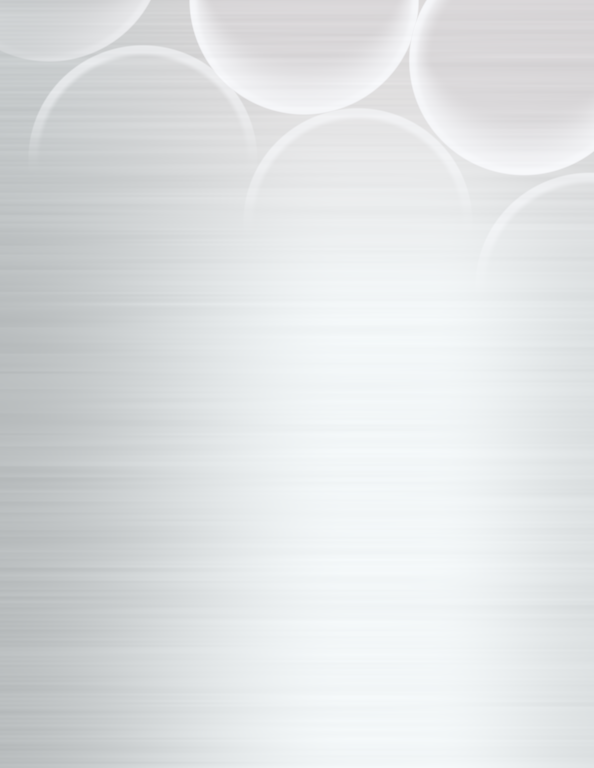
Write a Shadertoy shader that draws this background.

```glsl
// Brushed silver sheet with a cluster of translucent glass circles along the top.
#define RADIUS 0.149
#define RIM_WIDTH 0.013
#define STREAK_STRENGTH 0.050
#define SHADE_DARK 0.735
#define SHADE_LIGHT 0.962
#define TOP_SHADE 0.815
#define LILAC vec3(0.845, 0.835, 0.845)
#define GLASS_WHITE vec3(0.975, 0.98, 0.99)

const int DISC_COUNT = 3;
const int CIRCLE_COUNT = 6;

// Centres in canvas heights from the top left: filled discs, then open arcs
const vec2 CENTRES[CIRCLE_COUNT] = vec2[CIRCLE_COUNT](
    vec2(0.064, 0.069), vec2(0.396, 0.000), vec2(0.682, -0.079),
    vec2(0.186, -0.208), vec2(0.466, -0.290), vec2(0.768, -0.374));

float hash(vec2 cell) {
    vec3 q = fract(vec3(cell.xyx) * 0.1031);
    q += dot(q, q.yzx + 33.33);
    return fract((q.x + q.y) * q.z);
}

float valueNoise(vec2 p) {
    vec2 cell = floor(p);
    vec2 f = fract(p);
    f = f * f * (3.0 - 2.0 * f);
    return mix(mix(hash(cell), hash(cell + vec2(1, 0)), f.x),
               mix(hash(cell + vec2(0, 1)), hash(cell + vec2(1, 1)), f.x), f.y);
}

// Long horizontal scratches in four sizes, centred on zero
float brushStreaks(vec2 p) {
    float sum = 0.0;
    vec2 scale = vec2(1.8, 55.0);
    for (int i = 0; i < 4; i++) {
        float weight = 0.16 + 0.08 * float(i);
        sum += weight * (valueNoise(p * scale + 17.3 * float(i)) - 0.5);
        scale *= vec2(1.35, 1.85);
    }
    return sum;
}

// Metal sheen: dark left edge, bright band right of centre, dimmer top
vec3 metalSheen(vec2 uv) {
    float shade = mix(SHADE_DARK, SHADE_LIGHT, smoothstep(-0.05, 0.6, uv.x));
    shade -= 0.09 * smoothstep(0.72, 1.04, uv.x);
    float top = smoothstep(0.55, 1.0, uv.y);
    shade = mix(shade, TOP_SHADE, 0.75 * top);
    vec3 cool = vec3(-0.012, 0.004, 0.009);
    vec3 warm = vec3(0.008, -0.001, 0.001);
    return vec3(shade) + mix(cool, warm, top * smoothstep(0.0, 0.5, uv.x));
}

// Open arc: bright rim that fades out below the circle's middle
vec3 paintArc(vec3 col, vec2 offset, float depth, float inside) {
    float fade = smoothstep(-0.025, 0.10, offset.y);
    float rim = inside * (1.0 - smoothstep(RIM_WIDTH * 0.6, RIM_WIDTH * 1.3, depth));
    col = mix(col, GLASS_WHITE, 0.10 * inside * fade);
    return mix(col, GLASS_WHITE, 0.55 * rim * fade);
}

// Filled disc: lilac body, pale rim and a wide glow along its lower side
vec3 paintDisc(vec3 col, vec2 offset, float depth, float inside, float strength) {
    float down = clamp(-offset.y / max(length(offset), 0.001), 0.0, 1.0);
    float width = mix(0.030, 0.088, down);
    float glow = 1.0 - smoothstep(0.0, width, depth);
    float rim = 1.0 - smoothstep(RIM_WIDTH * 0.4, RIM_WIDTH, depth);
    col = mix(col, LILAC, 0.65 * inside * strength);
    col = mix(col, GLASS_WHITE, 0.80 * glow * inside * strength);
    return mix(col, GLASS_WHITE, 0.45 * rim * inside * strength);
}

void mainImage(out vec4 fragColor, in vec2 fragCoord) {
    vec2 uv = fragCoord / iResolution.xy;
    vec2 p = (fragCoord - vec2(0.0, iResolution.y)) / iResolution.y;
    float edge = 1.2 / iResolution.y;
    vec3 col = metalSheen(uv);

    // Glass circles
    for (int i = 0; i < CIRCLE_COUNT; i++) {
        vec2 offset = p - CENTRES[i];
        float depth = RADIUS - length(offset);
        float inside = smoothstep(-edge, edge, depth);
        if (i < DISC_COUNT) {
            float strength = i == 0 ? mix(0.2, 0.65, smoothstep(0.0, 0.2, p.x)) : 1.0;
            col = paintDisc(col, offset, depth, inside, strength);
        } else {
            col = paintArc(col, offset, depth, inside);
        }
    }

    // Scratches are softer where the metal is brightest
    float contrast = mix(1.3, 0.7, smoothstep(0.8, 0.96, col.g));
    col += STREAK_STRENGTH * contrast * brushStreaks(p);
    fragColor = vec4(clamp(col, 0.0, 1.0), 1.0);
}
```
